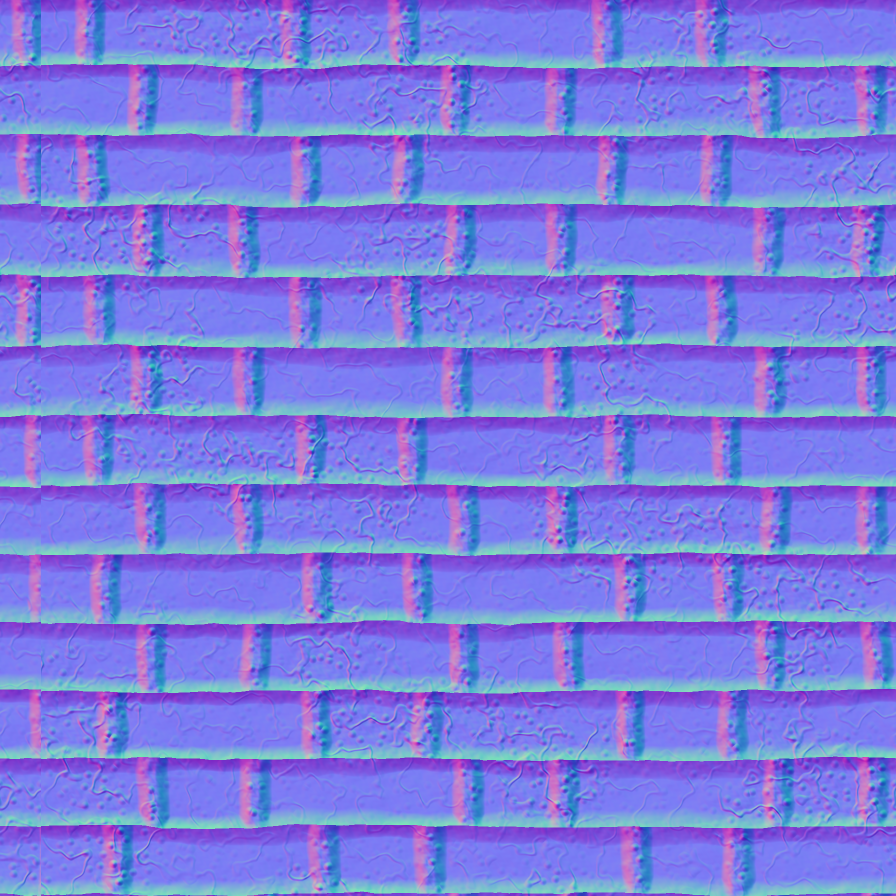
Give the GLSL for this texture map, as a Shadertoy shader.

```glsl
// Tangent-space normal map of a worn brick wall: 13 courses of alternating long and short bricks.
// A height field (course bevels, upright joints, pits and crinkles) is differenced into slopes,
// then packed as colour. Layered sines and cellular noise supply the wear.

const float COURSES = 13.0;      // one unit = the height of a course
const float PERIOD = 4.515;      // one long plus one short brick
const float LONG_BRICK = 3.02;
const float SEAM = 0.592;        // the wall pattern wraps at this x
const float BEVEL_DEPTH = 0.1;

vec2 hash2(vec2 p) {
    vec2 q = vec2(dot(p, vec2(127.1, 311.7)), dot(p, vec2(269.5, 183.3)));
    return fract(sin(q) * 43758.5);
}

// Layered, rotated sines, roughly -1 to 1
float waves(vec2 p) {
    float sum = 0.0, amp = 0.5;
    for (int i = 0; i < 4; i++) {
        p = mat2(0.8, 0.6, -0.6, 0.8) * p * 1.7 + 1.9;
        sum += amp * sin(p.x + 1.3 * sin(p.y));
        amp *= 0.6;
    }
    return sum;
}

// Cellular noise: distance to the nearest scattered point
float cellDistance(vec2 p) {
    vec2 cell = floor(p);
    float nearest = 2.0;
    for (int j = -1; j <= 1; j++)
        for (int i = -1; i <= 1; i++) {
            vec2 c = cell + vec2(i, j);
            nearest = min(nearest, length(c + hash2(c) - p));
        }
    return nearest;
}

// Bends straight courses into slightly uneven ones
vec2 warpCourses(vec2 p) {
    float drift = 0.045 * sin((p.y - 3.7) * 0.4);
    float sag = 0.035 * waves(p * vec2(0.7, 0.5)) + 0.012 * waves(p * 4.0);
    float sway = 0.035 * waves(p.yx * vec2(2.0, 1.1) + 7.0);
    return vec2(p.x + sway, p.y - drift + sag);
}

// Distance to the closest upright joint of a course
float jointDistance(float x, float row) {
    float start = mod(row, 2.0) < 0.5 ? 1.33 + 0.03 * row : 3.56 + 0.015 * row;
    float nearest = PERIOD;
    for (int k = 0; k < 2; k++) {
        float center = start + float(k) * LONG_BRICK;
        float index = floor((x - center) / PERIOD + 0.5);
        float jitter = 0.12 * (hash2(vec2(row + 3.0, index * 2.0 + float(k))).x - 0.5);
        nearest = min(nearest, abs(x - center - index * PERIOD - jitter));
    }
    return nearest;
}

// Bevel falling from 1 at the edge to 0 at the given width
float bevel(float dist, float width, float power) {
    return pow(max(1.0 - dist / width, 0.0), power);
}

float wallHeight(vec2 p, float row) {
    vec2 w = warpCourses(p);
    float down = w.y - row;
    float thickness = 1.0 + 0.3 * waves(vec2(p.x * 0.9, row * 5.0));

    // Edges of the brick
    float top = bevel(down, 0.25 * thickness, 1.5);
    float bottom = bevel(1.0 - down, 0.23 * thickness, 2.0);
    float side = 1.0 - smoothstep(0.04, 0.24, jointDistance(w.x, row));
    float height = -BEVEL_DEPTH * (top + length(vec2(bottom, side)));

    // Wear: patchy crinkles and pits, coarser in the joints
    float patchy = smoothstep(-0.1, 0.6, waves(p * 0.8 + 4.0));
    float rough = 0.002 + 0.005 * patchy + 0.013 * side + 0.005 * max(top, bottom);
    float crease = 1.0 - smoothstep(0.0, 0.2, abs(waves(p * 2.6)));
    float pit = 1.0 - smoothstep(0.0, 0.3, cellDistance(p * 4.5));
    height += rough * waves(p * 6.0);
    height -= (0.004 + 0.008 * patchy) * crease;
    height -= (0.003 + 0.012 * patchy + 0.02 * side) * pit;
    return height + 0.012 * waves(p * 0.9);
}

// Packs a slope as a normal colour, with blue dimmed on steep parts
vec3 normalColor(vec2 slope) {
    vec2 n = slope / sqrt(1.0 + dot(slope, slope));
    return vec3(0.485 + 0.5 * n, 0.965 - 0.3 * length(n));
}

vec3 wallColor(vec2 uv) {
    vec2 p = vec2(uv.x, 1.0 - uv.y) * COURSES;
    if (p.x < SEAM) p.x += COURSES;
    float row = floor(warpCourses(p).y);
    const float STEP = 0.02;
    float here = wallHeight(p, row);
    float right = wallHeight(p + vec2(STEP, 0.0), row);
    float below = wallHeight(p + vec2(0.0, STEP), row);
    return normalColor((here - vec2(right, below)) / STEP);
}

void mainImage(out vec4 fragColor, in vec2 fragCoord) {
    // Four samples smooth the course edges
    vec3 color = vec3(0.0);
    for (int j = 0; j < 2; j++)
        for (int i = 0; i < 2; i++) {
            vec2 offset = 0.5 * vec2(i, j) - 0.25;
            color += wallColor((fragCoord + offset) / iResolution.xy);
        }
    fragColor = vec4(color / 4.0, 1.0);
}
```
